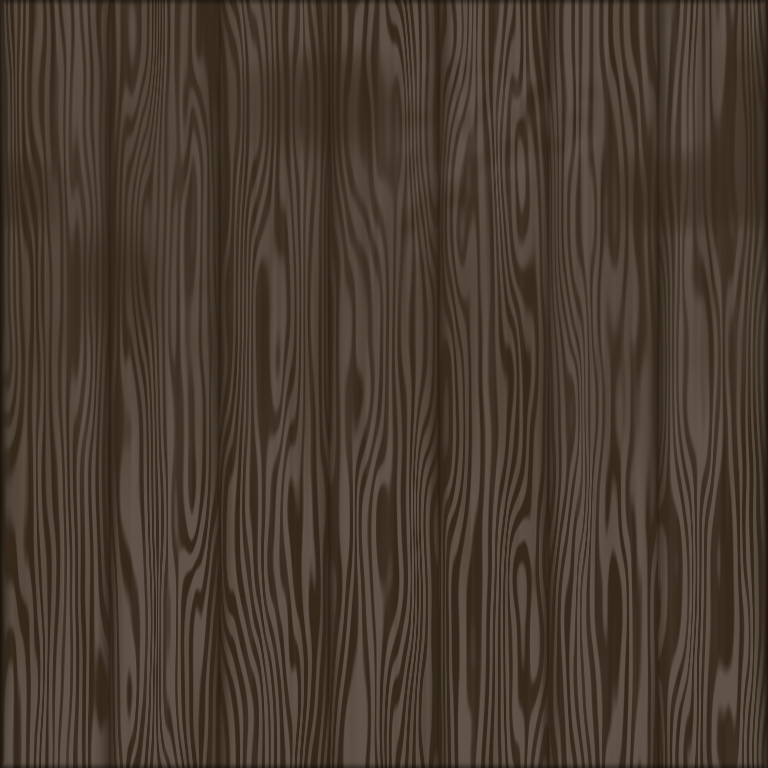
Write a three.js fragment shader that draws this texture.

```glsl
varying vec2 vUv;

float hash(vec2 p) {
  vec3 q = fract(p.xyx * 0.1031);
  q += dot(q, q.yzx + 33.33);
  return fract((q.x + q.y) * q.z);
}

float noise(vec2 p) {
  vec2 cell = floor(p);
  vec2 f = fract(p);
  f = f * f * f * (f * (f * 6.0 - 15.0) + 10.0);
  float low = mix(hash(cell), hash(cell + vec2(1.0, 0.0)), f.x);
  float high = mix(hash(cell + vec2(0.0, 1.0)), hash(cell + vec2(1.0, 1.0)), f.x);
  return mix(low, high, f.y);
}

// Contour lines of a stretched field: long fibres with pointed loops
float grain(vec2 p, float softness) {
  p.x += 0.008 * (noise(vec2(p.x * 9.0, p.y * 4.0)) - 0.5);
  float rings = p.x * 84.0
    + 4.2 * noise(vec2(p.x * 27.0, p.y * 3.6))
    + 0.9 * noise(vec2(p.x * 75.0 + 40.0, p.y * 8.0));
  float wave = 0.5 + 0.5 * cos(6.2832 * rings);
  float width = 0.22 + 0.46 * noise(vec2(p.x * 58.0 + 90.0, p.y * 3.0));
  return smoothstep(width - softness, width + softness, wave);
}

// Small smudged dents, lit from the upper left
float dents(vec2 p) {
  vec2 q = p * vec2(34.0, 28.0);
  float relief = noise(q) - noise(q + vec2(0.3, -0.35));
  float patches = smoothstep(0.58, 0.8, noise(p * 7.0 + 13.0));
  return relief * patches * smoothstep(0.5, 0.7, p.y);
}

void main() {
  const vec3 darkBrown = vec3(0.205, 0.155, 0.104);
  const vec3 greyBrown = vec3(0.378, 0.326, 0.286);
  float plank = floor(vUv.x * 7.0);
  vec2 p = vUv + vec2(plank * 2.0, 11.0 * hash(vec2(plank, 5.0)));

  // Worn band in the upper half, where the grain is faint
  float worn = smoothstep(0.36, 0.62, vUv.y + 0.2 * (noise(vUv * 5.0) - 0.5));
  worn *= 1.0 - 0.6 * smoothstep(0.8, 1.0, vUv.y);
  worn *= 0.45 + 0.55 * noise(vUv * vec2(6.0, 4.0) + 21.0);

  float tone = grain(p, mix(0.3, 0.48, worn));
  tone = mix(0.5, tone, mix(0.92, 0.5, worn));

  // Fine fibres and broad streaks
  tone += 0.26 * (noise(vec2(p.x * 190.0, p.y * 5.0)) - 0.5);
  tone += 0.22 * (noise(vec2(p.x * 36.0, p.y * 2.0) + 60.0) - 0.5);
  tone += 0.4 * dents(vUv);

  // Dark stains
  float stain = smoothstep(0.55, 0.95, noise(vUv * vec2(7.0, 8.0) + 33.0));
  tone *= 1.0 - 0.5 * stain * smoothstep(0.5, 0.65, vUv.y);
  tone *= 0.88 + 0.24 * noise(vUv * 3.5 + 7.0);

  // Shaded seams between the planks
  float seamIndex = floor(vUv.x * 7.0 + 0.5);
  float seam = abs(vUv.x - seamIndex / 7.0);
  float depth = 0.45 + 0.5 * noise(vec2(seamIndex * 3.7, vUv.y * 5.0));
  tone *= 1.0 - depth * exp(-pow(seam / 0.011, 2.0));
  float crack = 0.22 * depth * (1.0 - smoothstep(0.0008, 0.003, seam));

  // Dark rim of the panel
  vec2 toEdge = min(vUv, 1.0 - vUv);
  float rim = 1.0 - smoothstep(0.0, 0.008, min(toEdge.x, toEdge.y));

  vec3 wood = mix(darkBrown, greyBrown, clamp(tone, 0.0, 1.0));
  gl_FragColor = vec4(wood * (1.0 - crack) * (1.0 - 0.35 * rim), 1.0);
}
```
